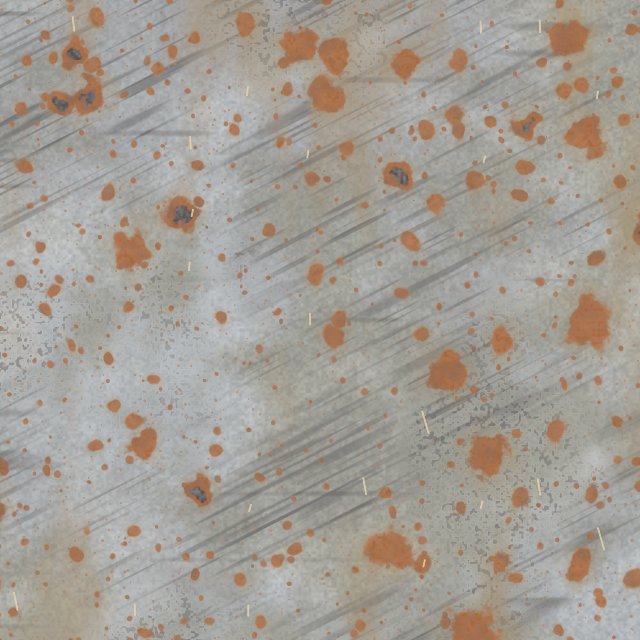
A three.js fragment shader for this texture:

```glsl
// Weathered galvanised metal: mottled grey sheet with diagonal scratches and grime,
// under four sizes of ragged rust spots made from jittered cells with noisy rims.
// Stains, bare dark pits and a few pale flecks finish the surface.
varying vec2 vUv;

const vec3 COOL_GREY   = vec3(0.705, 0.718, 0.728);
const vec3 WARM_GREY   = vec3(0.655, 0.655, 0.620);
const vec3 PALE_GREY   = vec3(0.765, 0.770, 0.755);
const vec3 GRIME       = vec3(0.430, 0.425, 0.420);
const vec3 STAIN       = vec3(0.660, 0.570, 0.440);
const vec3 RUST_ORANGE = vec3(0.680, 0.440, 0.285);
const vec3 RUST_LIGHT  = vec3(0.705, 0.540, 0.420);
const vec3 RUST_BROWN  = vec3(0.505, 0.365, 0.295);
const vec3 PIT_GREY    = vec3(0.360, 0.375, 0.400);
const vec3 FLECK       = vec3(0.900, 0.830, 0.650);
const vec2 SCRATCH_DIR = vec2(0.889, 0.458);
const float GRAIN = 0.13;

vec2 hash2(vec2 p) {
  vec3 q = fract(p.xyx * vec3(0.1031, 0.1030, 0.0973));
  q += dot(q, q.yzx + 33.33);
  return fract((q.xx + q.yz) * q.zy);
}

float noise(vec2 p) {
  vec2 i = floor(p), f = fract(p);
  f = f * f * (3.0 - 2.0 * f);
  float low = mix(hash2(i).x, hash2(i + vec2(1.0, 0.0)).x, f.x);
  float high = mix(hash2(i + vec2(0.0, 1.0)).x, hash2(i + 1.0).x, f.x);
  return mix(low, high, f.y);
}

float fbm(vec2 p) {
  float sum = 0.0, amp = 0.5;
  for (int i = 0; i < 5; i++) {
    sum += amp * noise(p);
    p = mat2(1.6, 1.2, -1.2, 1.6) * p + 17.3;
    amp *= 0.5;
  }
  return sum / 0.969;
}

// Strongest nearby spot: x = 1 at its centre and 0 at its rim, y = its random tint.
vec2 spots(vec2 p, float cells, float minR, float maxR, float density, float seed) {
  vec2 home = floor(p * cells);
  vec2 best = vec2(-1.0, 0.0);
  for (int y = -1; y <= 1; y++) {
    for (int x = -1; x <= 1; x++) {
      vec2 id = home + vec2(float(x), float(y));
      vec2 place = hash2(id + seed), kind = hash2(id + seed + 71.7);
      vec2 d = p - (id + place) / cells;
      d.x *= 0.9 + 0.35 * place.y;
      float r = mix(minR, maxR, kind.y * kind.y);
      float field = kind.x < density ? 1.0 - length(d) / r : -1.0;
      if (field > best.x) best = vec2(field, fract(kind.y * 7.3 + place.x));
    }
  }
  return best;
}

// Thin upright chips scattered over a coarse grid.
float flecks(vec2 p) {
  vec2 id = floor(p * 11.0), rnd = hash2(id + 5.5);
  vec2 d = fract(p * 11.0) - 0.25 - 0.5 * rnd;
  d.x += d.y * (rnd.y - 0.5) * 0.6;
  float size = 0.05 + 0.14 * rnd.y * rnd.y;
  float chip = 1.0 - smoothstep(0.008, 0.025, length(vec2(d.x, max(abs(d.y) - size, 0.0))));
  return chip * step(rnd.x, 0.17);
}

void main() {
  vec2 p = vUv;
  float fine = noise(p * 250.0) * 0.6 + noise(p * 130.0 + 9.0) * 0.4;
  float cloud = fbm(p * 3.2 + 4.0);
  float mottle = fbm(p * 14.0 + 31.0);

  // Grey sheet
  vec3 col = mix(WARM_GREY, COOL_GREY, smoothstep(0.34, 0.58, cloud + 0.35 * (mottle - 0.5)));
  col = mix(col, PALE_GREY, 0.55 * smoothstep(0.52, 0.74, fbm(p * 5.0 + 50.0)));
  col += (mottle - 0.5) * 0.09 + (fine - 0.5) * GRAIN;

  // Diagonal scratches, smudges and peppered grime
  vec2 q = vec2(dot(p, SCRATCH_DIR), dot(p, vec2(-SCRATCH_DIR.y, SCRATCH_DIR.x)));
  float worn = smoothstep(0.40, 0.68, fbm(q * vec2(2.5, 7.0) + 12.0) + 0.16 * (p.y - 0.5));
  float lines = smoothstep(0.55, 0.90, noise(q * vec2(9.0, 210.0)));
  float gouge = smoothstep(0.80, 0.95, noise(q * vec2(5.0, 95.0) + 40.0));
  float smudge = smoothstep(0.83, 0.97, noise(p * vec2(3.5, 48.0) + 23.0));
  float pepper = smoothstep(0.53, 0.75, fine) * smoothstep(0.48, 0.66, fbm(p * 4.0 + 80.0));
  float grime = worn * (0.20 + 0.40 * lines + 0.50 * gouge);
  grime += 0.40 * smudge * (0.4 + mottle) + 0.60 * pepper;
  col = mix(col, GRIME, min(grime, 0.85));

  // Rust fields, with positions warped so the outlines turn ragged
  vec2 warp = vec2(noise(p * 38.0), noise(p * 38.0 + 60.0)) - 0.5;
  vec2 w = p + warp * 0.016;
  vec2 big = spots(w, 8.0, 0.024, 0.050, 0.40, 3.0);
  vec2 medium = spots(p + warp * 0.009, 15.0, 0.010, 0.021, 0.40, 19.0);
  vec2 small = spots(p + warp * 0.005, 34.0, 0.004, 0.009, 0.32, 43.0);
  vec2 tiny = spots(p, 85.0, 0.0017, 0.0035, 0.26, 67.0);
  float rough = fbm(p * 60.0 + 7.0) - 0.5;

  // Tan stains spreading and running down around the rust
  float streak = smoothstep(0.50, 0.78, fbm(p * vec2(9.0, 3.0) + 90.0));
  float halo = smoothstep(-0.8, 0.2, big.x + rough);
  halo = max(halo, 0.7 * smoothstep(-0.7, 0.2, medium.x + rough));
  col = mix(col, STAIN, min(0.34 * halo + 0.42 * streak, 0.6));

  // Rust colour: light rims, orange bodies, brown granules
  float cover = smoothstep(0.0, 0.28, big.x + 0.9 * rough);
  cover = max(cover, 0.92 * smoothstep(0.0, 0.32, medium.x + 0.8 * rough));
  cover = max(cover, 0.85 * smoothstep(0.0, 0.45, small.x + 0.7 * rough));
  cover = max(cover, 0.70 * smoothstep(0.0, 0.60, tiny.x));
  float depth = max(max(big.x, medium.x), small.x * 0.7);
  float tint = big.x > medium.x ? big.y : medium.y;
  vec3 rust = mix(RUST_LIGHT, RUST_ORANGE, smoothstep(0.0, 0.42, depth + 0.5 * rough + 0.25 * tint));
  float granules = smoothstep(0.42, 0.72, 0.55 * fine + 0.45 * fbm(p * 45.0 + 15.0));
  rust = mix(rust, RUST_BROWN, granules * (0.45 + 0.45 * tint));
  rust += (fine - 0.5) * GRAIN;
  col = mix(col, rust, cover * 0.92);

  // Bare pits in the hearts of some large spots, then pale flecks
  float pit = smoothstep(0.52, 0.75, big.x + 1.1 * rough) * step(0.62, big.y);
  col = mix(col, PIT_GREY + (fine - 0.5) * 0.3, pit * 0.8);
  col = mix(col, FLECK, 0.8 * flecks(p));

  gl_FragColor = vec4(clamp(col, 0.0, 1.0), 1.0);
}
```
